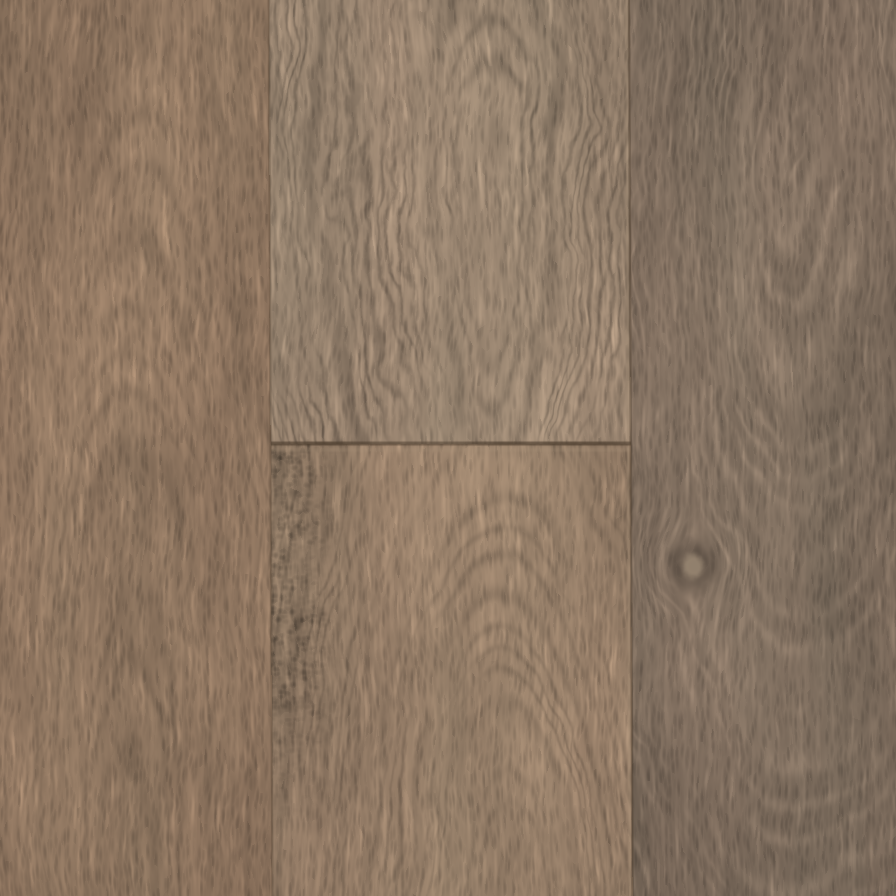
A WebGL 2 fragment shader for this texture:

```glsl
#version 300 es
precision highp float;

uniform vec2 u_resolution;
out vec4 fragColor;

// Plank layout, in canvas units
const float LEFT_SEAM = 0.300;
const float RIGHT_SEAM = 0.702;
const float BUTT_SEAM = 0.505;
const float SEAM_SLANT = 0.004;
const float SEAM_WIDTH = 0.0016;
const float BUTT_WIDTH = 0.0027;

// Planks: left, upper middle, lower middle, right
const vec3 TONE[4] = vec3[4](
    vec3(0.550, 0.453, 0.369), vec3(0.572, 0.496, 0.420),
    vec3(0.568, 0.479, 0.396), vec3(0.496, 0.430, 0.370));
// Heart of the growth rings (xy), vertical squash, rings per unit
const vec4 HEART[4] = vec4[4](
    vec4(0.155, 0.02, 0.17, 74.0), vec4(0.540, 0.76, 0.23, 80.0),
    vec4(0.565, -0.02, 0.33, 76.0), vec4(0.900, 0.84, 0.26, 66.0));
// Positive draws dark rings, negative pale ones
const float RING_DEPTH[4] = float[4](0.10, 0.19, 0.13, -0.13);
const float RING_WARP[4] = float[4](0.020, 0.033, 0.018, 0.034);
const float RING_JITTER[4] = float[4](0.0028, 0.0036, 0.0030, 0.0030);

const float FIBRE_DEPTH = 0.090;
const float PORE_DEPTH = 0.15;
const float STREAK_GAIN = 0.16;
const float MOTTLE = 0.066;
const vec3 SEAM_COLOR = vec3(0.31, 0.25, 0.19);
const vec3 BEVEL_COLOR = vec3(0.66, 0.57, 0.47);
const vec3 KNOT_COLOR = vec3(0.60, 0.53, 0.45);
const vec2 KNOT = vec2(0.773, 0.368);
const float KNOT_RADIUS = 0.017;

vec3 hash3(vec2 p) {
    vec3 q = fract(p.xyx * vec3(0.1031, 0.1030, 0.0973));
    q += dot(q, q.yxz + 33.33);
    return fract((q.xxy + q.yzz) * q.zyx);
}

// Layered sines, roughly -1 to 1
float waves(vec2 p) {
    float sum = 0.0, amp = 0.5;
    for (int i = 0; i < 5; i++) {
        sum += amp * sin(p.x + 1.7 * sin(p.y));
        p = mat2(1.6, 1.2, -1.2, 1.6) * p + 1.9;
        amp *= 0.55;
    }
    return sum;
}

// Cellular noise: soft spots of random strength, 0 to 1
float flecks(vec2 p) {
    vec2 cell = floor(p), f = fract(p);
    float nearest = 8.0, strength = 0.0;
    for (int y = -1; y <= 1; y++)
    for (int x = -1; x <= 1; x++) {
        vec2 o = vec2(x, y);
        vec3 h = hash3(cell + o + 50.0);
        float d = length(o + h.xy - f);
        if (d < nearest) { nearest = d; strength = h.z; }
    }
    return strength * smoothstep(0.75, 0.05, nearest);
}

// Thin rings that break up and fade along their length
float growthRings(vec2 p, vec4 heart, float warp, float jitter) {
    vec2 q = p + vec2(warp * waves(p * vec2(9.0, 5.0)), 0.0);
    q.x += jitter * waves(p * vec2(60.0, 38.0));
    float r = length((q - heart.xy) * vec2(1.0, heart.z));
    float phase = r * heart.w + 0.5 * sin(r * 57.0) + 0.3 * sin(r * 131.0);
    float ring = 0.5 + 0.5 * sin(6.2832 * phase);
    float fade = 0.6 + 0.55 * waves(p * vec2(27.0, 10.0) + 4.0);
    return (pow(ring, 2.5) - 0.34) * clamp(fade, 0.1, 1.2);
}

float line(float d, float width) {
    return 1.0 - smoothstep(0.2 * width, 1.4 * width, abs(d));
}

void main() {
    vec2 uv = gl_FragCoord.xy / u_resolution;
    float leftEdge = uv.x - LEFT_SEAM - SEAM_SLANT * (1.0 - uv.y);
    float rightEdge = uv.x - RIGHT_SEAM - SEAM_SLANT * (1.0 - uv.y);
    float buttEdge = uv.y - BUTT_SEAM;
    int id = leftEdge < 0.0 ? 0 : rightEdge > 0.0 ? 3 : buttEdge > 0.0 ? 1 : 2;

    // Grain parts around the knot
    vec2 toKnot = uv - KNOT;
    float knotDist = length(toKnot * vec2(1.0, 0.9)) + 0.002 * waves(uv * 90.0);
    float onRight = id == 3 ? 1.0 : 0.0;
    vec2 p = uv;
    p.x -= 0.8 * onRight * toKnot.x * exp(-dot(toKnot, toKnot) / 0.002);

    // Rings, fibres, pores and pale streaks
    vec2 g = p + vec2(0.005 * waves(p * vec2(8.0, 10.0)), 0.37 * float(id));
    float rings = growthRings(p, HEART[id], RING_WARP[id], RING_JITTER[id]);
    float fibre = flecks(g * vec2(175.0, 14.0)) + flecks(g * vec2(90.0, 7.0) + 9.0);
    float pores = flecks(g * vec2(240.0, 50.0) + 21.0);
    float streak = flecks(g * vec2(150.0, 16.0) + 37.0);
    float shade = 1.0 - RING_DEPTH[id] * rings;
    shade += FIBRE_DEPTH * (fibre - 0.45) - PORE_DEPTH * (pores - 0.22);
    shade += STREAK_GAIN * (streak * streak * streak - 0.06);
    shade += MOTTLE * waves(g * vec2(16.0, 5.0));

    // Rough dark stain along the lower middle plank
    float stain = smoothstep(0.085, 0.015, leftEdge + 0.02 * waves(uv * 30.0));
    stain *= id == 2 ? smoothstep(0.02, 0.30, uv.y) : 0.0;
    float speckle = flecks(uv * vec2(120.0, 150.0)) + flecks(uv * vec2(75.0, 60.0) + 5.0);
    shade -= stain * (0.03 + 0.17 * speckle);

    // Light falls off toward the corners and the left side of the right plank
    vec2 fromCentre = uv - vec2(0.46, 0.54);
    shade *= 1.035 - 0.17 * dot(fromCentre, fromCentre);
    shade -= 0.05 * onRight * smoothstep(0.07, 0.0, rightEdge) * smoothstep(0.75, 0.3, uv.y);
    vec3 color = TONE[id] * shade;
    color.r += 0.006 * waves(g * vec2(20.0, 3.0) + 7.0);

    // Knot with a soft dark rim and pale core
    color *= 1.0 - 0.20 * onRight * smoothstep(0.036, KNOT_RADIUS, knotDist);
    float core = onRight * smoothstep(KNOT_RADIUS, 0.4 * KNOT_RADIUS, knotDist);
    color = mix(color, KNOT_COLOR, 0.85 * core);

    // Worn seams and bevels
    float middle = step(0.0, leftEdge) * step(rightEdge, 0.0);
    float wear = 0.88 + 0.2 * waves(uv * 24.0);
    color = mix(color, BEVEL_COLOR, 0.32 * wear * line(rightEdge + 0.003, SEAM_WIDTH));
    color = mix(color, BEVEL_COLOR, 0.22 * wear * middle * line(buttEdge + 0.007, BUTT_WIDTH));
    color = mix(color, SEAM_COLOR, 0.40 * wear * line(leftEdge, SEAM_WIDTH));
    color = mix(color, SEAM_COLOR, 0.58 * wear * line(rightEdge, SEAM_WIDTH));
    color = mix(color, SEAM_COLOR, 0.80 * wear * middle * line(buttEdge, BUTT_WIDTH));

    fragColor = vec4(color, 1.0);
}
```
